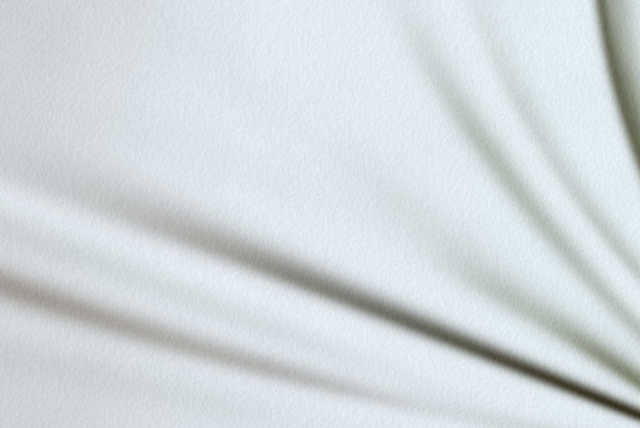
This texture is drawn by a Shadertoy shader. Its source:

```glsl
// Pale woven cloth pulled into long soft creases that sweep to the right edge.
// Each crease is a quadratic curve with a two-sided Gaussian falloff whose width
// and depth change along its length; fine embossed noise gives the weave.
#define CLOTH vec3(0.888, 0.918, 0.942)
#define EDGE_GREY vec3(0.765, 0.762, 0.760)
#define TAUPE vec3(0.45, 0.41, 0.36)
#define OLIVE vec3(0.36, 0.38, 0.27)
#define DEEP vec3(0.17, 0.155, 0.085)
#define LIGHT vec3(0.905, 0.928, 0.948)
#define WEAVE_SCALE 210.0
#define WEAVE_DEPTH 0.035

float hash(vec2 p) {
    vec3 q = fract(vec3(p.xyx) * 0.1031);
    q += dot(q, q.yzx + 33.33);
    return fract((q.x + q.y) * q.z);
}

float noise(vec2 p) {
    vec2 i = floor(p), f = fract(p);
    f = f * f * (3.0 - 2.0 * f);
    return mix(mix(hash(i), hash(i + vec2(1, 0)), f.x),
               mix(hash(i + vec2(0, 1)), hash(i + vec2(1, 1)), f.x), f.y);
}

// q: position (along, across). The curve passes through (knots, offsets).
// startWidth, endWidth: falloff on the low and high side of the curve.
// depth: strength at the start, middle and end.
float crease(vec2 q, vec3 knots, vec3 offsets, vec2 startWidth, vec2 endWidth, vec3 depth) {
    float s0 = (offsets.y - offsets.x) / (knots.y - knots.x);
    float s1 = (offsets.z - offsets.y) / (knots.z - knots.y);
    float bend = (s1 - s0) / (knots.z - knots.x);
    float u = q.x - knots.x, v = q.x - knots.y;
    float slope = s0 + bend * (u + v);
    float d = (q.y - offsets.x - s0 * u - bend * u * v) / sqrt(1.0 + slope * slope);
    float t = clamp(u / (knots.z - knots.x), 0.0, 1.0);
    vec2 width = startWidth * pow(endWidth / startWidth, vec2(t));
    float w = d < 0.0 ? width.x : width.y;
    float k = mix(mix(depth.x, depth.y, smoothstep(0.0, 0.5, t)), depth.z, smoothstep(0.5, 1.0, t));
    return k * exp(-d * d / (w * w));
}

// Slanted difference of noise, lit from the upper left
float weave(vec2 p) {
    vec2 q = mat2(0.94, 0.34, -0.34, 0.94) * p * WEAVE_SCALE * vec2(1.0, 0.8);
    float fine = noise(q) - noise(q + vec2(0.7, 0.5));
    return fine + 0.35 * (noise(q * 0.43 + 17.0) - 0.5);
}

void mainImage(out vec4 fragColor, in vec2 fragCoord) {
    // Height is one unit, y runs downward from the top edge
    vec2 p = vec2(fragCoord.x, iResolution.y - fragCoord.y) / iResolution.y;
    vec2 s = p.yx;

    // Broad light: greyer toward the left edge and its corners
    float left = smoothstep(0.75, -0.1, p.x);
    float corner = smoothstep(0.45, 0.0, length(p * vec2(0.7, 1.0)));
    float base = smoothstep(0.65, 1.05, p.y) * smoothstep(1.1, 0.0, p.x);
    vec3 col = mix(CLOTH, EDGE_GREY, clamp(0.42 * left + 0.28 * corner + 0.25 * base, 0.0, 1.0));
    col += vec3(-0.004, 0.006, 0.002) * smoothstep(0.7, 1.5, p.x);

    // Raised ridges beside the shadows
    col = mix(col, LIGHT, crease(p, vec3(0.0, 0.6, 1.2), vec3(0.455, 0.69, 0.92),
        vec2(0.045), vec2(0.03), vec3(0.6, 0.7, 0.2)));
    col = mix(col, LIGHT, crease(s, vec3(0.0, 0.39, 0.65), vec3(1.06, 1.25, 1.44),
        vec2(0.04), vec2(0.03), vec3(0.4, 0.7, 0.6)));

    // Faint undulations in the flatter cloth
    float faint = crease(p, vec3(0.0, 0.4, 1.0), vec3(0.53, 0.68, 0.91),
        vec2(0.04), vec2(0.03), vec3(0.08, 0.09, 0.05));
    faint += crease(p, vec3(0.0, 0.4, 0.8), vec3(0.83, 0.92, 1.02),
        vec2(0.05), vec2(0.04), vec3(0.08, 0.07, 0.03));
    faint += crease(p, vec3(0.7, 0.95, 1.2), vec3(0.3, 0.49, 0.67),
        vec2(0.07), vec2(0.05), vec3(0.02, 0.09, 0.08));
    col = mix(col, OLIVE, faint);

    // Lower left crease
    col = mix(col, TAUPE, crease(p, vec3(0.0, 0.55, 1.1), vec3(0.664, 0.84, 0.977),
        vec2(0.042, 0.038), vec2(0.025, 0.018), vec3(0.56, 0.42, 0.12)));

    // Main diagonal crease, narrowing and darkening to the right
    vec3 mainShade = mix(TAUPE, DEEP, smoothstep(0.35, 1.0, p.x));
    col = mix(col, mainShade, crease(p, vec3(0.0, 0.78, 1.5), vec3(0.385, 0.685, 0.973),
        vec2(0.10, 0.04), vec2(0.017, 0.015), vec3(0.12, 0.60, 0.95)));

    // Lower right crease
    col = mix(col, OLIVE, crease(p, vec3(0.94, 1.21, 1.5), vec3(0.565, 0.713, 0.898),
        vec2(0.06, 0.04), vec2(0.026, 0.018), vec3(0.02, 0.28, 0.72)));

    // Steep creases curving down the right side
    float steep = crease(s, vec3(0.0, 0.332, 0.771), vec3(0.934, 1.127, 1.494),
        vec2(0.04, 0.05), vec2(0.024, 0.022), vec3(0.07, 0.34, 0.30));
    steep += crease(s, vec3(0.0, 0.39, 0.645), vec3(1.11, 1.305, 1.50),
        vec2(0.025, 0.05), vec2(0.018, 0.025), vec3(0.08, 0.18, 0.28));
    col = mix(col, OLIVE, steep);

    // Top right crease: crisp left edge, soft right side
    col = mix(col, mix(OLIVE, DEEP, 0.3), crease(s, vec3(0.0, 0.195, 0.38), vec3(1.405, 1.443, 1.502),
        vec2(0.017), vec2(0.075, 0.03).xy * vec2(0.25, 1.5), vec3(0.78, 0.82, 0.85)));
    col = mix(col, OLIVE, crease(s, vec3(0.0, 0.195, 0.38), vec3(1.43, 1.47, 1.53),
        vec2(0.02, 0.045), vec2(0.02, 0.04), vec3(0.45, 0.45, 0.3)));

    // Woven surface and slow mottling
    col += WEAVE_DEPTH * weave(p) + 0.012 * (noise(p * 9.0) - 0.5);
    fragColor = vec4(clamp(col, 0.0, 1.0), 1.0);
}
```
